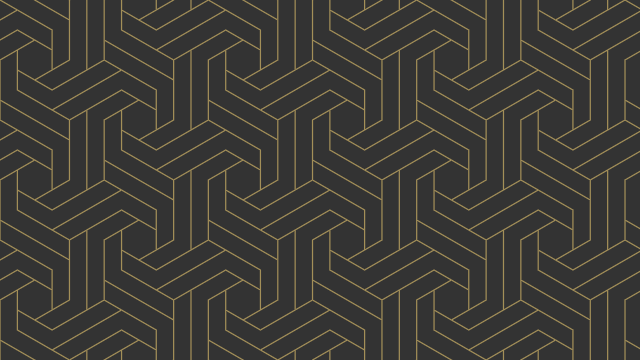
Give the GLSL for this pattern, as a Shadertoy shader.

```glsl
const vec3 GROUND = vec3(0.200, 0.200, 0.200);
const vec3 GOLD = vec3(0.640, 0.560, 0.345);
const vec2 REPEAT = vec2(0.5787, 0.33333);  // repeat size, in canvas heights
const vec2 CENTRE = vec2(0.0965, 0.16667);  // centre of one pinwheel
const float LINE_WIDTH = 0.0034;            // in canvas heights

const float SQRT3 = 1.7320508;
// One repeat in units of the small hexagon's apothem
const vec2 TILE = vec2(12.0, 4.0 * SQRT3);

// Offset from the nearest centre of the hexagonal lattice
vec2 hexCell(vec2 p) {
    vec2 a = p - TILE * round(p / TILE);
    vec2 q = p - 0.5 * TILE;
    vec2 b = q - TILE * round(q / TILE);
    return dot(a, a) < dot(b, b) ? a : b;
}

// Distance to an upright segment at x, from y = low to y = high
float upright(vec2 p, float x, float low, float high) {
    return length(p - vec2(x, clamp(p.y, low, high)));
}

// Distance to the strands of one arm
float armDistance(vec2 p) {
    float hexSide = upright(p, 1.0, -SQRT3 / 3.0, SQRT3);
    float innerEdge = upright(p, 2.0, 0.0, 2.0 * SQRT3);
    float midline = upright(p, 3.0, -SQRT3 / 3.0, SQRT3 * 7.0 / 3.0);
    float outerEdge = upright(p, 4.0, 0.0, 2.0 * SQRT3);
    return min(min(hexSide, innerEdge), min(midline, outerEdge));
}

// Six arms turned about the cell centre
float pinwheelDistance(vec2 p) {
    const mat2 TURN = mat2(0.5, 0.5 * SQRT3, -0.5 * SQRT3, 0.5);
    float d = 1e3;
    for (int i = 0; i < 6; i++) {
        d = min(d, armDistance(p));
        p = TURN * p;
    }
    return d;
}

void mainImage(out vec4 fragColor, in vec2 fragCoord) {
    vec2 uv = fragCoord / iResolution.y;
    vec2 p = (uv - CENTRE) / REPEAT * TILE;

    // Back to canvas heights, then coverage over one pixel
    float d = pinwheelDistance(hexCell(p)) * REPEAT.y / TILE.y;
    float line = clamp(0.5 + (0.5 * LINE_WIDTH - d) * iResolution.y, 0.0, 1.0);

    fragColor = vec4(mix(GROUND, GOLD, line), 1.0);
}
```
